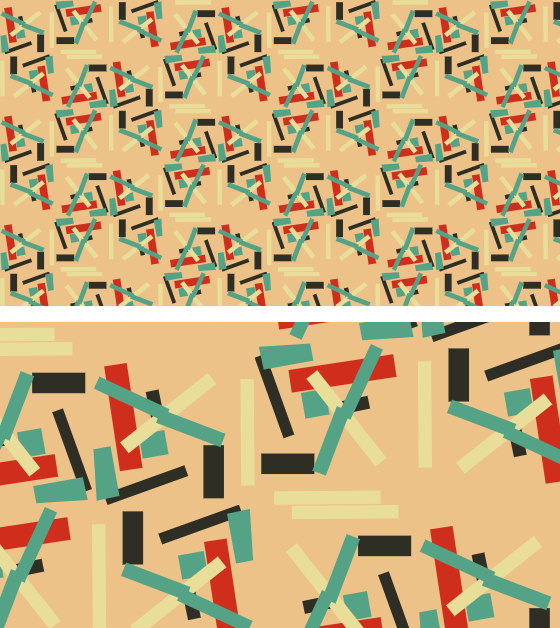
Top: the whole. Bottom: its middle third, enlarged.
Write a Shadertoy shader that draws this pattern.

```glsl
// Scattered paper strips in a square tile, laid edge to edge from the top left.
// Each tile is turned by quarter turns: one per column plus two per row.
// Strips are oriented boxes painted in order, back to front.

#define TILES_ACROSS 10.31
#define SAND  vec3(0.925, 0.762, 0.535)
#define CREAM vec3(0.910, 0.868, 0.600)
#define TEAL  vec3(0.335, 0.638, 0.525)
#define RED   vec3(0.815, 0.180, 0.110)
#define INK   vec3(0.185, 0.180, 0.140)

// Flat-ended strip from a to b.
float strip(vec2 p, vec2 a, vec2 b, float width) {
    vec2 dir = normalize(b - a);
    vec2 d = p - 0.5 * (a + b);
    vec2 q = abs(vec2(dot(d, dir), dot(d, vec2(-dir.y, dir.x))));
    q -= 0.5 * vec2(length(b - a), width);
    return length(max(q, 0.0)) + min(max(q.x, q.y), 0.0);
}

// Signed distance to the line a-b, negative on the inner side.
float edge(vec2 p, vec2 a, vec2 b) {
    vec2 e = normalize(b - a);
    return dot(p - a, vec2(e.y, -e.x));
}

// Convex four-sided patch.
float patchShape(vec2 p, vec2 a, vec2 b, vec2 c, vec2 d) {
    return max(max(edge(p, a, b), edge(p, b, c)),
               max(edge(p, c, d), edge(p, d, a)));
}

void paint(inout vec3 col, vec3 ink, float dist, float pixel) {
    col = mix(col, ink, clamp(0.5 - dist / pixel, 0.0, 1.0));
}

// Tile coordinates run from -0.5 to 0.5, y downward.
vec3 tileColor(vec2 p, float pixel) {
    vec3 col = SAND;

    // Outer strips
    paint(col, CREAM, strip(p, vec2(0.453, -0.272), vec2(0.458, 0.381), 0.082), pixel);
    paint(col, INK, strip(p, vec2(0.248, 0.134), vec2(0.248, 0.460), 0.126), pixel);
    paint(col, INK, strip(p, vec2(-0.415, 0.468), vec2(0.080, 0.290), 0.070), pixel);
    paint(col, TEAL, patchShape(p, vec2(-0.490, 0.160), vec2(-0.385, 0.140),
                                   vec2(-0.330, 0.445), vec2(-0.470, 0.475)), pixel);

    // Crossed strips in the middle
    paint(col, RED, strip(p, vec2(-0.355, -0.360), vec2(-0.258, 0.283), 0.140), pixel);
    paint(col, INK, strip(p, vec2(-0.130, -0.200), vec2(-0.095, -0.030), 0.080), pixel);
    paint(col, TEAL, strip(p, vec2(-0.200, 0.143), vec2(-0.042, 0.115), 0.150), pixel);
    paint(col, CREAM, strip(p, vec2(-0.300, 0.150), vec2(0.238, -0.275), 0.085), pixel);
    paint(col, TEAL, strip(p, vec2(-0.470, -0.250), vec2(-0.040, -0.050), 0.082), pixel);
    paint(col, TEAL, strip(p, vec2(-0.090, -0.045), vec2(0.305, 0.105), 0.088), pixel);
    return col;
}

void mainImage(out vec4 fragColor, in vec2 fragCoord) {
    float pixel = TILES_ACROSS / iResolution.x;
    vec2 p = vec2(fragCoord.x, iResolution.y - fragCoord.y) * pixel;
    vec2 cell = floor(p);
    vec2 q = fract(p) - 0.5;

    // Undo the quarter turns of this tile
    float turns = mod(cell.x + 2.0 * cell.y, 4.0);
    if (mod(turns, 2.0) > 0.5) q = vec2(q.y, -q.x);
    if (turns > 1.5) q = -q;

    fragColor = vec4(tileColor(q, pixel), 1.0);
}
```
